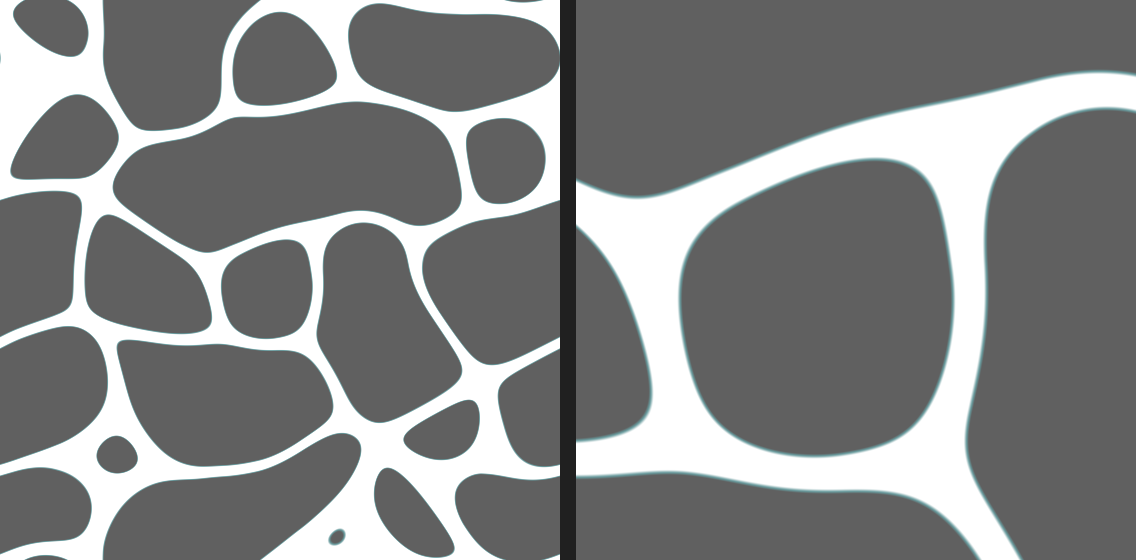
Left: the whole. Right: its middle third, enlarged.
A WebGL 1 fragment shader for this pattern:

```glsl
precision highp float;
uniform vec2 u_resolution;

const float CELLS = 5.0;      // sites per canvas side; the class pattern needs 5
const float SHARPNESS = 5.0;  // falloff of a site, lower gives rounder corners

vec2 wrapCell(vec2 c) {
  return floor(mod(c + 0.5, CELLS));
}

float hash(vec2 c, float seed) {
  return fract(sin(dot(wrapCell(c), vec2(127.1, 311.7)) + seed * 74.7) * 4375.85);
}

vec2 site(vec2 c) {
  return c + 0.5 + 0.64 * (vec2(hash(c, 1.0), hash(c, 2.0)) - 0.5);
}

// Step from a cell to the cell it merges with; zero for the root of a blob.
// Classes 2 and 4 are children, and all their choices lead to roots.
vec2 armOf(vec2 c) {
  vec2 w = wrapCell(c);
  float kind = floor(mod(w.x + 2.0 * w.y + 0.5, 5.0));
  float side = kind < 3.0 ? -1.0 : 1.0;
  if (kind != 2.0 && kind != 4.0) return vec2(0.0);
  float choice = hash(c, 3.0);
  if (choice < 0.34) return vec2(side, 0.0);
  return choice < 0.67 ? vec2(-side, 0.0) : vec2(0.0, side);
}

// Weight in x, weighted offset in yz
vec3 influence(vec2 offset) {
  return exp(-SHARPNESS * dot(offset, offset)) * vec3(1.0, offset);
}

// Signed distance to the blob outlines in cell units, positive inside
float blobDistance(vec2 p) {
  float ids[25];
  vec3 parts[25];
  vec3 total = vec3(0.0);
  vec3 best = vec3(0.0);

  for (int i = 0; i < 25; i++) {
    float n = float(i);
    vec2 c = floor(p) + vec2(mod(n, 5.0), floor((n + 0.5) / 5.0)) - 2.0;
    vec2 arm = armOf(c);
    vec2 start = site(c);
    vec2 reach = 0.5 * (site(c + arm) - start);
    float t = clamp(dot(p - start, reach) / max(dot(reach, reach), 0.0001), 0.0, 1.0);
    parts[i] = influence(start + t * reach - p);
    ids[i] = dot(wrapCell(c + arm), vec2(1.0, CELLS));
    total += parts[i];

    // Small island in the junction behind some of the arms
    vec2 up = vec2(0.0, arm.x);
    if (arm.x != 0.0 && hash(c, 3.0) < 0.34) {
      vec2 middle = 0.25 * (start + site(c - arm) + site(c + up) + site(c - arm + up));
      vec3 island = 0.8 * influence(middle - p);
      total += island;
      if (island.x > best.x) best = island;
    }
  }

  // Strongest blob at this place
  for (int i = 0; i < 25; i++) {
    vec3 blob = vec3(0.0);
    for (int j = 0; j < 25; j++) {
      if (abs(ids[i] - ids[j]) < 0.5) blob += parts[j];
    }
    if (blob.x > best.x) best = blob;
  }

  // Log ratio against all the rest, divided by its slope
  vec3 rest = max(total - best, vec3(1e-9, -9.0, -9.0));
  float slope = length(best.yz / best.x - rest.yz / rest.x);
  return log(best.x / rest.x) / (2.0 * SHARPNESS * max(slope, 0.2));
}

void main() {
  vec2 uv = gl_FragCoord.xy / u_resolution;
  vec2 bend = 0.1 * sin(12.56637 * uv.yx + vec2(0.7, 2.9));
  float gap = 0.0115 - blobDistance(uv * CELLS + bend) / CELLS;

  // Grey blobs, thin teal rim, white channels
  float soft = max(0.0018, 1.0 / u_resolution.y);
  vec3 grey = vec3(0.376);
  vec3 teal = vec3(0.40, 0.60, 0.61);
  vec3 color = mix(grey, teal, smoothstep(0.0, soft, gap));
  color = mix(color, vec3(1.0), smoothstep(0.7 * soft, 2.0 * soft, gap));
  gl_FragColor = vec4(color, 1.0);
}
```
